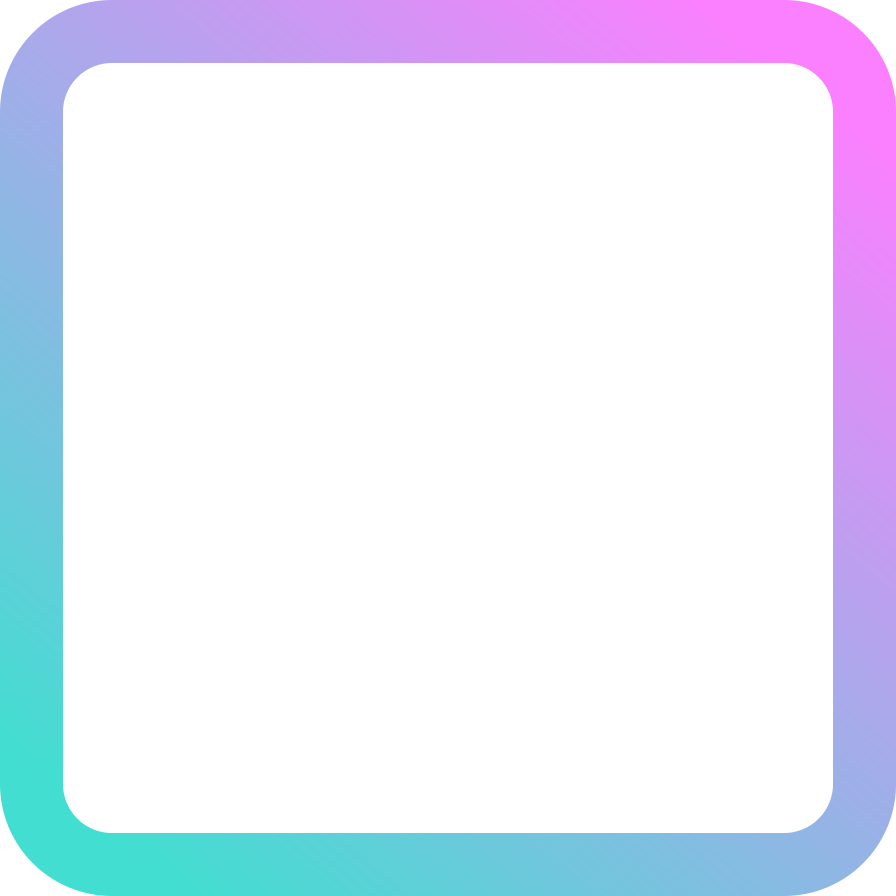
A Shadertoy shader for this background:

```glsl
// Draws a white panel inside a rounded frame with a turquoise-to-pink diagonal gradient.

const vec3 WHITE = vec3(1.0);
const vec3 TURQUOISE = vec3(0.26, 0.87, 0.82);
const vec3 PINK = vec3(0.985, 0.5, 1.0);

const float OUTER_HALF_SIZE = 0.5;
const float OUTER_RADIUS = 0.125;
const float FRAME_WIDTH = 0.0703;

const vec2 GRADIENT_DIRECTION = vec2(0.63, 0.777);
const float GRADIENT_HALF_LENGTH = 0.57;

// Signed distance to a centred square with rounded corners
float roundedSquare(vec2 p, float halfSize, float radius) {
    vec2 q = abs(p) - (halfSize - radius);
    return length(max(q, 0.0)) + min(max(q.x, q.y), 0.0) - radius;
}

// Smooth coverage, one pixel wide at the edge
float coverage(float distanceToEdge, float pixel) {
    return clamp(0.5 - distanceToEdge / pixel, 0.0, 1.0);
}

void mainImage(out vec4 fragColor, in vec2 fragCoord) {
    float pixel = 1.0 / min(iResolution.x, iResolution.y);
    vec2 p = (fragCoord - 0.5 * iResolution.xy) * pixel;

    // Frame gradient, rising from lower left to upper right
    float along = dot(p, GRADIENT_DIRECTION) / GRADIENT_HALF_LENGTH;
    float blend = clamp(0.5 + 0.5 * along, 0.0, 1.0);
    vec3 frameColor = mix(TURQUOISE, PINK, blend);

    // Frame with concentric inner opening
    float outer = roundedSquare(p, OUTER_HALF_SIZE, OUTER_RADIUS);
    float inner = roundedSquare(p, OUTER_HALF_SIZE - FRAME_WIDTH,
                                OUTER_RADIUS - FRAME_WIDTH);

    vec3 color = mix(WHITE, frameColor, coverage(outer, pixel));
    color = mix(color, WHITE, coverage(inner, pixel));
    fragColor = vec4(color, 1.0);
}
```
